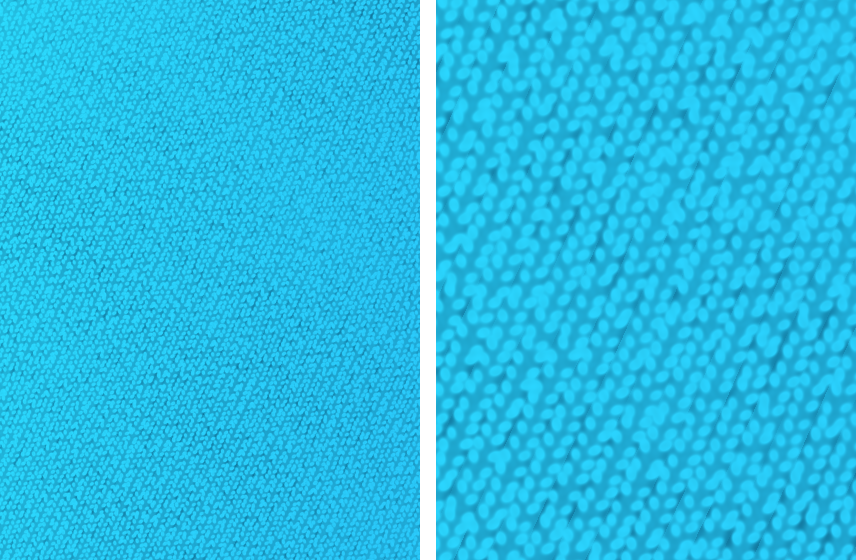
Left, the full canvas; right, a detail of the centre.
Write a WebGL 2 fragment shader that draws this texture.

```glsl
#version 300 es
precision highp float;
// Draws a bright cyan knitted fabric with slanted wales of small staggered stitches.
uniform vec2 u_resolution;
out vec4 fragColor;

vec2 hash2(vec2 p) {
  vec3 q = fract(p.xyx * vec3(0.1031, 0.1030, 0.0973));
  q += dot(q, q.yzx + 33.33);
  return fract((q.xx + q.yz) * q.zy);
}

// Slow layered waves, about -1 to 1
float waves(vec2 p) {
  return 0.5 * sin(p.x * 7.0 + 2.0 * sin(p.y * 4.0))
       + 0.3 * sin(p.y * 11.0 - p.x * 5.0 + 1.3)
       + 0.2 * sin(p.x * 23.0 + p.y * 17.0);
}

// Soft cellular height of the yarn legs; two columns of legs make one wale
float yarnHeight(vec2 k) {
  float height = 0.0;
  float column = floor(k.x);
  for (int i = -1; i <= 1; i++) {
    float c = column + float(i);
    float side = mod(c, 2.0) * 2.0 - 1.0;
    float stagger = 0.25 * side;
    float row = floor(k.y - stagger);
    for (int j = -1; j <= 1; j++) {
      vec2 cell = vec2(c, row + float(j));
      vec2 random = hash2(cell + 200.0);
      vec2 jitter = (random - 0.5) * vec2(0.30, 0.36);
      // Legs of a pair sit close together, opening a gap between wales
      vec2 d = k - cell - vec2(0.5 - 0.06 * side, 0.5 + stagger) - jitter;
      d.y += 0.35 * side * d.x;
      height += (0.85 + 0.3 * random.y) * exp(-7.0 * dot(d, d));
    }
  }
  return height;
}

void main() {
  // Canvas width is one unit
  vec2 p = gl_FragCoord.xy / u_resolution.x;

  // Slanted knit grid: 38 wales across, 96 courses down, gently pulled
  vec2 knit = vec2(p.x - 0.45 * p.y, p.y + 0.45 * p.x) * vec2(76.0, 72.0);
  knit += 0.35 * vec2(waves(p * 0.8), waves(p.yx * 0.9 + 3.0));
  float hollow = smoothstep(0.66, 0.10, yarnHeight(knit));

  // Gaps between wales darken in short, uneven runs
  float wale = floor(knit.x * 0.5 + 0.5);
  float fromSeam = abs(fract(knit.x * 0.5 + 0.5) - 0.5) * 2.0;
  vec2 r = hash2(vec2(wale + 300.0, 7.0));
  float run = 0.5 + 0.3 * sin(knit.y * (0.3 + 0.3 * r.x) + r.y * 6.28)
                  + 0.2 * sin(knit.y * 1.3 + r.x * 40.0);
  float seam = smoothstep(0.35, 1.0, fromSeam) * run;

  // Shadow depth drifts over the cloth and fades at the upper left
  float depth = (0.46 + 0.09 * waves(p * 0.7 + 1.0)) * (0.80 + 0.85 * seam);
  depth *= 1.0 - 0.3 * smoothstep(0.7, 0.0, length(p - vec2(0.0, 1.33)));

  // Light falls from the upper left, turning bluer to the right
  float light = clamp(p.x * 0.85 - p.y * 0.18 + 0.25, 0.0, 1.0);
  vec3 yarn = mix(vec3(0.165, 0.85, 0.985), vec3(0.16, 0.785, 0.975), light);
  vec3 color = mix(yarn, vec3(0.05, 0.41, 0.56), clamp(hollow * depth, 0.0, 1.0));

  // Fine fibre mottling
  float fibre = sin(knit.x * 5.3 + 2.0 * sin(knit.y * 2.1)) * sin(knit.y * 4.7 + knit.x);
  color *= 1.0 + 0.018 * fibre;
  fragColor = vec4(color, 1.0);
}
```
